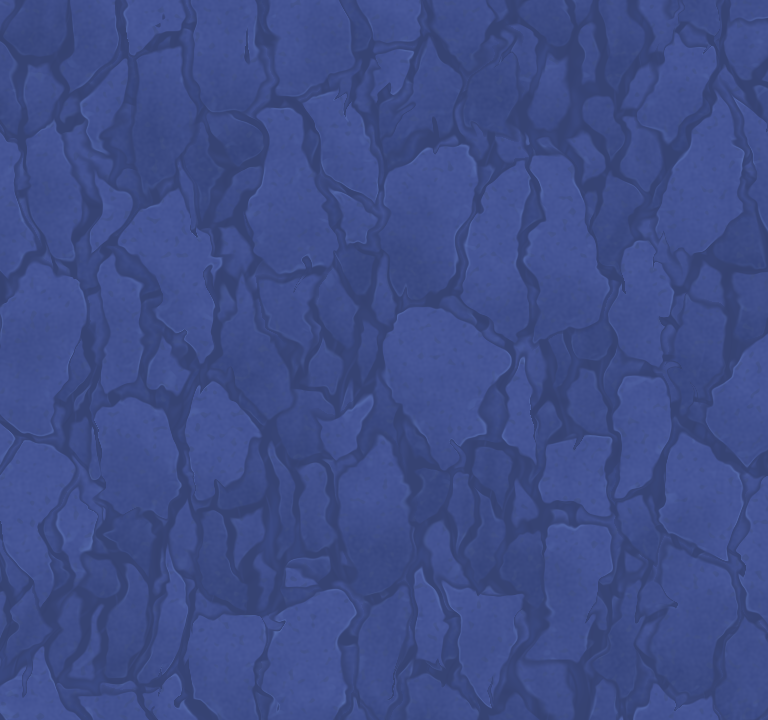
A Shadertoy shader for this texture:

```glsl
const vec3 GROOVE = vec3(0.212, 0.262, 0.452);
const vec3 SHADE  = vec3(0.224, 0.282, 0.502);
const vec3 STONE  = vec3(0.250, 0.310, 0.550);
const vec3 LIGHT  = vec3(0.272, 0.334, 0.588);
const vec3 RIM    = vec3(0.345, 0.435, 0.690);
const vec3 SPECK  = vec3(0.252, 0.312, 0.510);

vec2 hash2(vec2 p) {
    vec3 q = fract(p.xyx * vec3(0.1031, 0.1030, 0.0973));
    q += dot(q, q.yzx + 33.33);
    return fract((q.xx + q.yz) * q.zy);
}

float corner(vec2 cell, vec2 f, vec2 o) {
    return dot(hash2(cell + o + 57.0) * 2.0 - 1.0, f - o);
}

// Gradient noise, roughly -0.7 to 0.7
float noise(vec2 p) {
    vec2 i = floor(p), f = p - i;
    vec2 u = f * f * f * (f * (f * 6.0 - 15.0) + 10.0);
    return mix(mix(corner(i, f, vec2(0, 0)), corner(i, f, vec2(1, 0)), u.x),
               mix(corner(i, f, vec2(0, 1)), corner(i, f, vec2(1, 1)), u.x), u.y);
}

vec2 warp(vec2 p, float freq, float amount) {
    return p + amount * vec2(noise(p * freq), noise(p * freq + 31.7));
}

float smoothMin(float a, float b, float k) {
    float h = max(k - abs(a - b), 0.0) / k;
    return min(a, b) - h * h * k * 0.25;
}

// Staggered, jittered centre of a cell
vec2 seedPoint(vec2 cell, float seed) {
    return cell + 0.05 + 0.9 * hash2(cell + seed) + vec2(0.0, 0.5 * mod(cell.x, 2.0));
}

// Weighted cells: x = distance to border in canvas units, y = id, zw = offset from centre
vec4 plates(vec2 p, vec2 scale, float spread, float rounding, float seed) {
    vec2 q = p * scale, base = floor(q), nearest = vec2(0.0), id = vec2(0.0);
    float best = 1e3;
    for (int y = -2; y <= 2; y++)
    for (int x = -2; x <= 2; x++) {
        vec2 cell = base + vec2(x, y);
        vec2 r = seedPoint(cell, seed) - q;
        float power = dot(r, r) - spread * hash2(cell + seed + 19.0).x;
        if (power < best) { best = power; nearest = r; id = cell; }
    }
    float border = 0.1;
    for (int y = -2; y <= 2; y++)
    for (int x = -2; x <= 2; x++) {
        vec2 cell = base + vec2(x, y);
        vec2 r = seedPoint(cell, seed) - q, gap = r - nearest;
        if (dot(gap, gap) < 1e-5) continue;
        float power = dot(r, r) - spread * hash2(cell + seed + 19.0).x;
        border = smoothMin(border, 0.5 * (power - best) / length(gap * scale), rounding);
    }
    return vec4(border, hash2(id + seed + 43.0).x, -nearest);
}

// Thin lines along the zero crossings of stretched noise
float strands(vec2 p, vec2 scale, float width) {
    return 1.0 - smoothstep(0.0, width, abs(noise(p * scale)));
}

// Bark surface: tone, specks, grain, scuffs and a patchy worn rim
vec3 surface(vec2 p, float edge, float tone) {
    vec3 c = mix(mix(SHADE, STONE, smoothstep(0.0, 0.5, tone)), LIGHT, smoothstep(0.45, 0.9, tone));
    c = mix(c, SPECK, 0.55 * smoothstep(0.16, 0.40, noise(p * 100.0)));
    c += 0.016 * noise(p * 45.0) + 0.020 * noise(p * 170.0);
    float rim = smoothstep(-0.001, 0.001, edge) * (1.0 - smoothstep(0.001, 0.0045, edge));
    float worn = smoothstep(-0.05, 0.28, noise(p * 21.0 + 4.0));
    float scuff = smoothstep(0.2, 0.45, noise(warp(p, 40.0, 0.02) * vec2(45.0, 60.0)))
                * (1.0 - smoothstep(0.004, 0.028, edge));
    return mix(c, RIM, (0.62 * rim * worn + 0.3 * scuff) * (0.35 + 0.65 * tone));
}

void mainImage(out vec4 fragColor, in vec2 fragCoord) {
    vec2 p = fragCoord / iResolution.y;
    float soft = max(0.0016, 1.0 / iResolution.y);
    vec2 bent = warp(warp(warp(p, 8.0, 0.040), 23.0, 0.020), 62.0, 0.007);

    // Streaked groove floor with fibrous ridges
    vec2 fibre = warp(p, 9.0, 0.07);
    float streak = noise(fibre * vec2(36.0, 11.0));
    vec3 color = mix(GROOVE, SHADE, smoothstep(-0.05, 0.45, streak));
    color = mix(color, STONE, 0.35 * strands(fibre + 2.0, vec2(24.0, 8.0), 0.07));
    color = mix(color, GROOVE * 0.96, 0.6 * strands(fibre + 6.0, vec2(20.0, 7.0), 0.06));

    // Small sunken chips and slivers
    vec4 low = plates(warp(bent, 14.0, 0.022) + 3.1, vec2(20.0, 10.5), 0.4, 0.005, 7.0);
    float lowEdge = low.x - 0.003 - 0.006 * fract(low.y * 5.7);
    float lowTone = 0.1 + 0.65 * low.y + 0.5 * low.w + 0.4 * streak;
    vec3 chip = surface(p + 9.0, lowEdge, clamp(lowTone, 0.0, 1.0));
    float cover = smoothstep(-soft, soft * (1.0 + 2.0 * low.y), lowEdge);
    color = mix(color, GROOVE, 0.5 * smoothstep(-0.006, 0.0, lowEdge));
    color = mix(color, chip, 0.9 * cover);

    // Raised plates of uneven inset, notched by cracks; some are missing
    vec4 top = plates(bent + 5.0, vec2(11.0, 6.0), 0.5, 0.005, 2.0);
    float edge = top.x - 0.005 - 0.008 * fract(top.y * 7.3) - 0.010 * noise(p * 15.0 + 3.0);
    float notch = strands(bent + 8.0, vec2(15.0, 7.0), 0.07) * smoothstep(0.0, 0.25, noise(p * 9.0 + 71.0));
    edge -= 0.020 * notch * (1.0 - smoothstep(0.010, 0.035, edge));
    edge -= 0.2 * step(0.86, top.y);
    color = mix(color, GROOVE, 0.75 * smoothstep(-0.010, -0.001, edge));

    // Plate tone: some lie lower, others fade toward the foot
    float sunk = smoothstep(0.58, 0.80, top.y);
    float tone = 0.78 + 0.55 * top.w + 0.2 * top.z + 0.65 * noise(p * 8.0 + 12.0) - 0.5 * sunk;
    tone += 0.12 * strands(fibre, vec2(16.0, 5.0), 0.10) * sunk;
    vec3 plate = surface(p, edge, clamp(tone, 0.12, 1.0));
    color = mix(color, plate, smoothstep(-soft, soft * (1.0 + 1.5 * sunk), edge));
    fragColor = vec4(color, 1.0);
}
```
